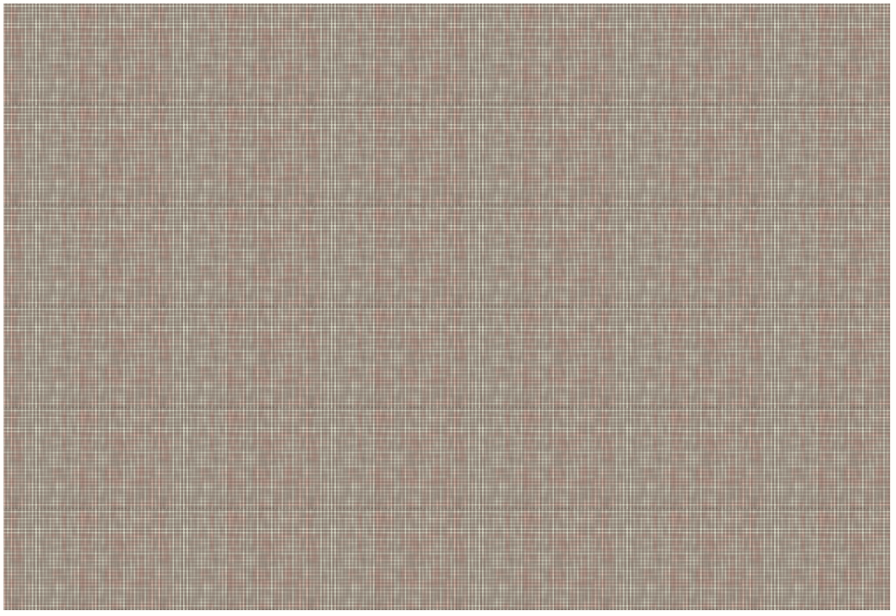
This texture is drawn by a WebGL 2 fragment shader. Its source:

```glsl
#version 300 es
precision highp float;
// Woven tweed cloth: identical swatches of fine crossed threads in a grid with a white margin.

#define REPEATS vec2(6.0, 6.0)    // swatches across and up
#define THREADS vec2(42.0, 29.0)  // warp and weft threads per swatch
#define THREAD_WIDTH 0.46         // share of the pitch covered by the pale yarn
#define WARP_STRENGTH 0.31
#define WEFT_STRENGTH 0.23
#define SLUB 0.60                 // uneven yarn along its length
#define BLUSH 0.48                // strength of the red yarn
#define SEAM_WIDTH 0.013          // share of the swatch height
#define FIELD_LOW vec2(0.004, 0.0095)
#define FIELD_HIGH vec2(0.9935, 0.9943)

uniform vec2 u_resolution;
out vec4 outColor;

const vec3 SHADE = vec3(0.46, 0.395, 0.36);
const vec3 PALE = vec3(0.79, 0.785, 0.72);
const vec3 RED = vec3(0.68, 0.49, 0.45);
const vec3 MARGIN = vec3(1.0, 0.995, 0.99);

float hash(vec2 p) {
    vec3 q = fract(vec3(p.xyx) * 0.1031);
    q += dot(q, q.yzx + 33.33);
    return fract((q.x + q.y) * q.z);
}

// Gradient noise that wraps after the given number of cells.
float cornerGradient(vec2 cell, vec2 offset, vec2 period, float seed) {
    float angle = 6.28319 * hash(mod(cell, period) + seed);
    return dot(vec2(cos(angle), sin(angle)), offset);
}

float gradientNoise(vec2 p, vec2 period, float seed) {
    vec2 i = floor(p), f = fract(p);
    vec2 s = f * f * f * (f * (f * 6.0 - 15.0) + 10.0);
    vec2 r = vec2(1.0, 0.0);
    float a = cornerGradient(i, f, period, seed);
    float b = cornerGradient(i + r.xy, f - r.xy, period, seed);
    float c = cornerGradient(i + r.yx, f - r.yx, period, seed);
    float d = cornerGradient(i + r.xx, f - r.xx, period, seed);
    return mix(mix(a, b, s.x), mix(c, d, s.x), s.y);
}

// Stripe of the given width in each unit, averaged over one pixel.
float stripeIntegral(float x, float width) {
    return floor(x) * width + min(fract(x), width);
}

float stripe(float x, float width, float pixel) {
    return (stripeIntegral(x + 0.5 * pixel, width)
          - stripeIntegral(x - 0.5 * pixel, width)) / pixel;
}

// Random value of one thread, blended into the next across a pixel.
float threadValue(float x, float count, float seed, float pixel) {
    float id = floor(x);
    float here = hash(vec2(mod(id, count), seed));
    float next = hash(vec2(mod(id + 1.0, count), seed));
    return mix(here, next, smoothstep(1.0 - min(pixel, 1.0), 1.0, fract(x)));
}

// Signed brightness of a set of parallel threads.
float threadTone(float x, float along, float count, float seed, float pixel) {
    float value = threadValue(x, count, seed, pixel);
    float yarn = stripe(x, THREAD_WIDTH, pixel) - THREAD_WIDTH;
    float slub = gradientNoise(vec2(x, along * 7.0), vec2(count, 64.0), seed);
    float accent = smoothstep(0.72, 0.92, value);
    return yarn * (0.5 + 0.6 * value + 0.8 * accent + 0.8 * slub)
         + 0.3 * (value - 0.5) + slub * SLUB;
}

void main() {
    vec2 uv = gl_FragCoord.xy / u_resolution;
    vec2 pixel = 1.0 / u_resolution;

    // Swatch grid and thread coordinates
    vec2 grid = (uv - FIELD_LOW) / (FIELD_HIGH - FIELD_LOW) * REPEATS;
    vec2 gridPixel = pixel * REPEATS / (FIELD_HIGH - FIELD_LOW);
    vec2 tile = fract(grid);
    vec2 yarn = tile * THREADS;
    vec2 yarnPixel = gridPixel * THREADS;

    // Crossed threads
    float warp = threadTone(yarn.x, tile.y, THREADS.x, 17.0, yarnPixel.x);
    float weft = threadTone(yarn.y, tile.x, THREADS.y, 53.0, yarnPixel.y);
    float tone = 0.52 + WARP_STRENGTH * warp + WEFT_STRENGTH * weft;

    // Dark dashes where one row of swatches meets the next
    float seam = stripe(grid.y, SEAM_WIDTH, gridPixel.y);
    tone -= 0.3 * seam * (1.0 - 0.6 * stripe(yarn.x, THREAD_WIDTH, yarnPixel.x));
    vec3 cloth = mix(SHADE, PALE, clamp(tone, -0.15, 1.1));

    // Red yarn: single threads that surface in short upright runs
    float runs = gradientNoise(tile * vec2(14.0, 4.0), vec2(14.0, 64.0), 91.0);
    float redWarp = threadValue(yarn.x, THREADS.x, 29.0, yarnPixel.x);
    float redWeft = threadValue(yarn.y, THREADS.y, 71.0, yarnPixel.y);
    float blush = smoothstep(0.3, 1.1, 0.6 * redWarp + 0.4 * redWeft + 0.5 * runs);
    cloth = mix(cloth, RED * (0.7 + 0.55 * tone), BLUSH * blush);

    // White margin
    vec2 inside = clamp((uv - FIELD_LOW) / pixel + 0.5, 0.0, 1.0)
                * clamp((FIELD_HIGH - uv) / pixel + 0.5, 0.0, 1.0);
    outColor = vec4(mix(MARGIN, cloth, inside.x * inside.y), 1.0);
}
```
